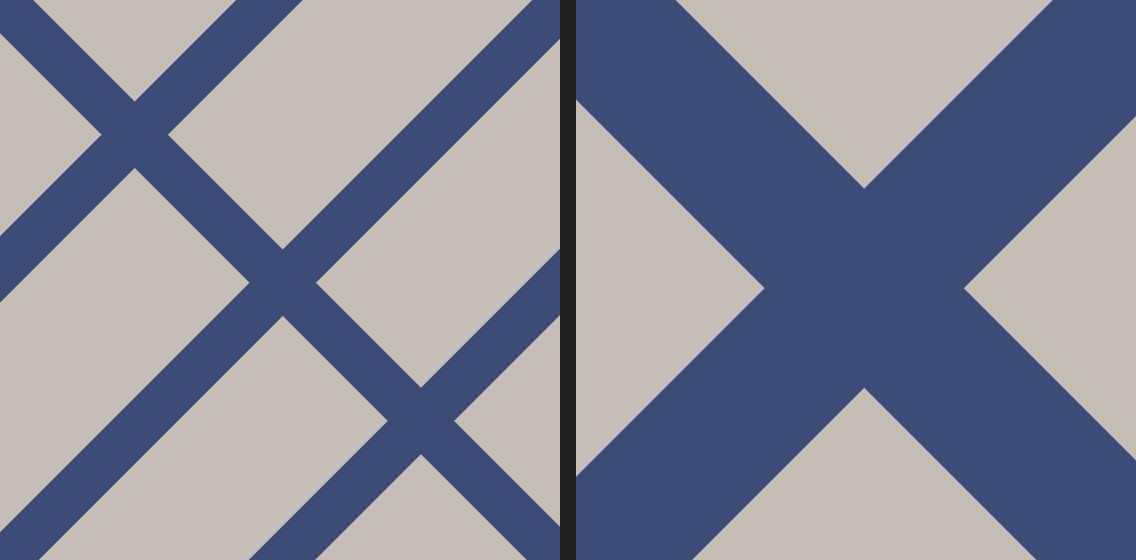
Left, the full canvas; right, a detail of the centre.
Write a Shadertoy shader that draws this pattern.

```glsl
// Diagonal lattice: one falling blue band crossed by three uneven rising bands on warm grey.

// Coverage of a band, from the signed distance to its centre line
float band(float d, float halfWidth, float blur) {
    return 1.0 - smoothstep(-blur, blur, abs(d) - halfWidth);
}

void mainImage(out vec4 fragColor, in vec2 fragCoord) {
    vec2 uv = fragCoord / iResolution.xy;
    float blur = 0.75 / min(iResolution.x, iResolution.y);
    float halfWidth = 0.0419;

    // Diagonal axes, scaled so that distances are in canvas units
    float across = (uv.x + uv.y - 1.0) * sqrt(0.5);
    float along = uv.x - uv.y + 1.0;

    // Falling band from corner to corner
    float ink = band(across, halfWidth, blur);

    // Rising bands, each nudged off an even spacing
    vec3 nudge = vec3(-0.0189, 0.0098, 0.0033);
    for (int i = 0; i < 3; i++) {
        float centre = 0.5 * float(i + 1) + nudge[i];
        ink = max(ink, band((along - centre) * sqrt(0.5), halfWidth, blur));
    }

    vec3 ground = vec3(0.77, 0.74, 0.72);
    vec3 blue = vec3(0.23, 0.295, 0.457);
    fragColor = vec4(mix(ground, blue, ink), 1.0);
}
```
